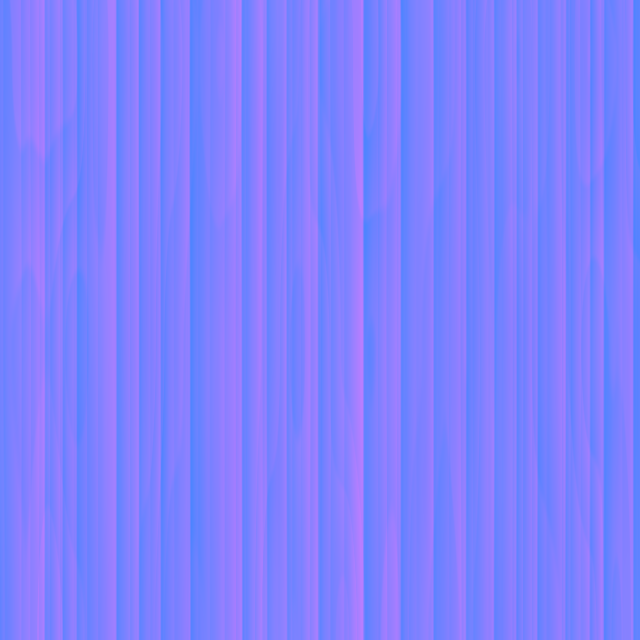
A WebGL 2 fragment shader for this texture map:

```glsl
#version 300 es
precision highp float;

uniform vec2 u_resolution;
out vec4 fragColor;

// Left borders of the vertical strips, wrapping past both sides
const float stripEdges[24] = float[24](
    -0.010, 0.070, 0.098, 0.120, 0.182, 0.217, 0.251, 0.297,
    0.378, 0.417, 0.448, 0.497, 0.568, 0.626, 0.677, 0.728,
    0.772, 0.807, 0.840, 0.884, 0.922, 0.944, 0.990, 1.070);

float hash(vec2 p) {
    vec3 q = fract(vec3(p.xyx) * 0.1031);
    q += dot(q, q.yzx + 33.33);
    return fract((q.x + q.y) * q.z);
}

float noise(vec2 p) {
    vec2 cell = floor(p);
    vec2 f = fract(p);
    f = f * f * (3.0 - 2.0 * f);
    float low = mix(hash(cell), hash(cell + vec2(1, 0)), f.x);
    float high = mix(hash(cell + vec2(0, 1)), hash(cell + vec2(1, 1)), f.x);
    return mix(low, high, f.y);
}

// Ramp from 0 to 1 with a softened drop back to 0
float softSaw(float x, float drop) {
    float f = fract(x);
    return f - smoothstep(1.0 - drop, 1.0, f);
}

// Sideways tilt of the rounded strips: left flank negative, right positive
float stripTilt(float x) {
    float tilt = 0.0;
    for (int i = 0; i < 23; i++) {
        float left = stripEdges[i];
        float right = stripEdges[i + 1];
        float width = right - left;
        float s = clamp((x - left) / width, 0.0, 1.0) * 2.0 - 1.0;
        float mask = smoothstep(left - 0.002, left + 0.002, x)
                   - smoothstep(right - 0.002, right + 0.002, x);
        float profile = 0.6 * s + 0.4 * s * s * s * s * s;
        tilt += mask * profile * (0.10 + 0.95 * width);
    }
    return tilt;
}

// Narrow ribs of uneven width and depth
float ribTilt(vec2 uv) {
    float u = uv.x * 52.0 + 1.1 * noise(vec2(uv.x * 31.0, 4.0))
            + 0.12 * noise(uv * vec2(18.0, 2.0));
    float depth = 0.02 + 0.10 * hash(vec2(floor(u), 7.0));
    return softSaw(u, 0.14) * depth - 0.033;
}

// Long pointed slivers of split grain
float sliverTilt(vec2 uv) {
    float v = uv.x * 14.0 + 3.0 * noise(uv * vec2(26.0, 2.2) + 11.0);
    float strength = 0.03 + 0.06 * noise(uv * vec2(15.0, 3.0) + 40.0);
    return (softSaw(v, 0.13) - 0.45) * strength;
}

void main() {
    vec2 uv = gl_FragCoord.xy / u_resolution;

    // Slight bowing and fading along each strip
    float bow = 0.0015 * (noise(uv * vec2(9.0, 2.5) + 20.0) - 0.5);
    float fade = 0.85 + 0.3 * noise(uv * vec2(24.0, 2.0) + 60.0);
    float tilt = stripTilt(uv.x + bow) * fade + ribTilt(uv) + sliverTilt(uv);

    // Fine fibres and broad unevenness
    tilt += 0.025 * (noise(uv * vec2(170.0, 3.0)) - 0.5);
    tilt += 0.05 * (noise(uv * vec2(12.0, 1.2) + 80.0) - 0.5);

    float red = clamp(0.508 + tilt, 0.27, 0.72);
    float green = 0.505 - 0.06 * tilt
                + 0.014 * (noise(uv * vec2(30.0, 4.0) + 90.0) - 0.5);
    fragColor = vec4(red, green, 1.0, 1.0);
}
```
